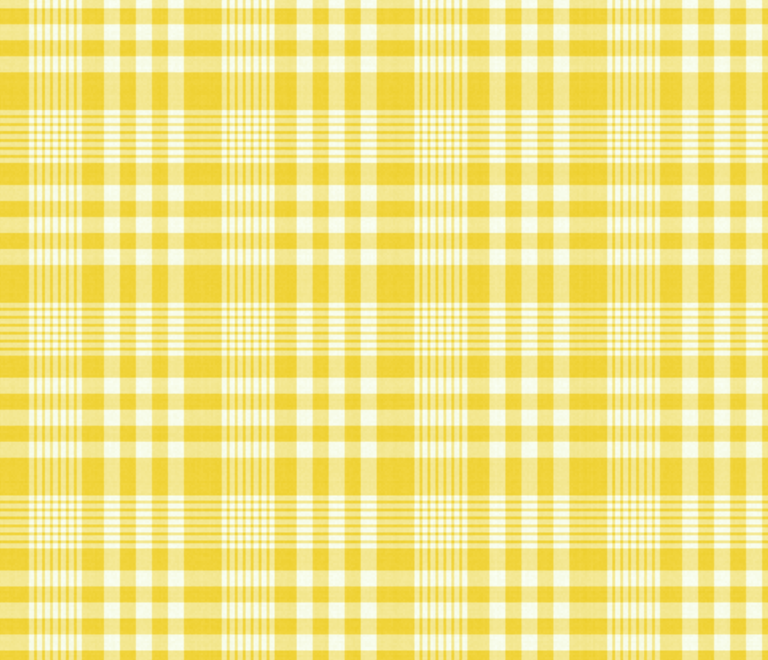
Give the GLSL for this pattern, as a WebGL 2 fragment shader.

```glsl
#version 300 es
precision highp float;

uniform vec2 u_resolution;
out vec4 fragColor;

// Layout: repeats per canvas width, then fractions of one repeat
const float REPEATS = 3.985;
const vec2 PHASE = vec2(0.1505, 0.571);
const int PIN_COUNT = 7;
const float PIN_PITCH = 0.0413;
const float PIN_WIDTH = 0.0265;
const int BAND_COUNT = 3;
const float BAND_START = 0.389;
const float BAND_PITCH = 0.166;
const float BAND_WIDTH = 0.083;
const float SEAM = 0.1;
const float SOFTNESS = 0.0058;

// Weave
const float THREADS = 384.0;
const float GRAIN = 0.028;
const float THREAD_VARIATION = 0.022;

// Colours by the number of pale threads crossing
const vec3 YELLOW = vec3(0.942, 0.828, 0.225);
const vec3 CREAM = vec3(0.955, 0.907, 0.570);
const vec3 WHITE = vec3(0.970, 0.988, 0.920);

float hash(vec2 p) {
    vec3 q = fract(vec3(p.xyx) * 0.1031);
    q += dot(q, q.yzx + 33.33);
    return fract((q.x + q.y) * q.z);
}

float noise(vec2 p) {
    vec2 i = floor(p);
    vec2 f = fract(p);
    f = f * f * (3.0 - 2.0 * f);
    float low = mix(hash(i), hash(i + vec2(1.0, 0.0)), f.x);
    float high = mix(hash(i + vec2(0.0, 1.0)), hash(i + vec2(1.0, 1.0)), f.x);
    return mix(low, high, f.y);
}

float stripe(float t, float start, float width, float edge) {
    return smoothstep(start - edge, start + edge, t)
         - smoothstep(start + width - edge, start + width + edge, t);
}

// Pale coverage of one set of threads
float sett(float t, float edge) {
    t = fract(t + SEAM) - SEAM;
    float pale = 0.0;
    for (int i = 0; i < PIN_COUNT; i++) {
        pale += stripe(t, float(i) * PIN_PITCH, PIN_WIDTH, edge);
    }
    for (int i = 0; i < BAND_COUNT; i++) {
        pale += stripe(t, BAND_START + float(i) * BAND_PITCH, BAND_WIDTH, edge);
    }
    return clamp(pale, 0.0, 1.0);
}

void main() {
    // Canvas widths, measured from the upper left
    vec2 pos = vec2(gl_FragCoord.x, u_resolution.y - gl_FragCoord.y) / u_resolution.x;
    float edge = max(SOFTNESS, 0.6 * REPEATS / u_resolution.x);

    // Crossed stripes
    vec2 t = pos * REPEATS - PHASE;
    float warp = sett(t.x, edge);
    float weft = sett(t.y, edge);
    vec3 color = mix(mix(YELLOW, CREAM, warp), mix(CREAM, WHITE, warp), weft);

    // Fine cloth grain, strongest in blue
    vec2 thread = pos * THREADS;
    float grain = (noise(thread) - 0.5) * GRAIN;
    grain += (noise(vec2(thread.x, 7.5)) - 0.5) * THREAD_VARIATION;
    grain += (noise(vec2(3.5, thread.y)) - 0.5) * THREAD_VARIATION;
    color += grain * vec3(0.4, 0.5, 1.5);

    fragColor = vec4(clamp(color, 0.0, 1.0), 1.0);
}
```
